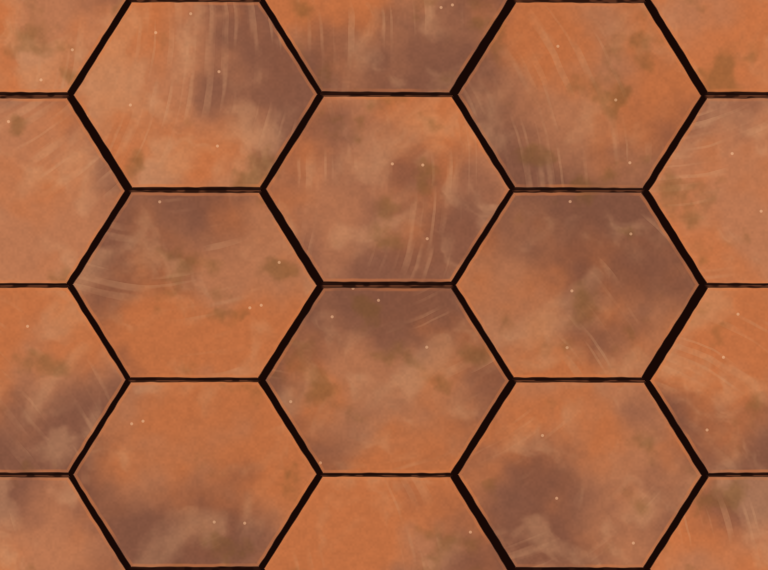
Give the GLSL for this texture, as a WebGL 2 fragment shader.

```glsl
#version 300 es
precision highp float;

uniform vec2 u_resolution;
out vec4 outColor;

// Layout, in units of one tile pitch
const vec2 REPEATS = vec2(4.0, 3.0);
const vec2 ORIGIN = vec2(0.015, 0.0);
const vec2 SLANT = normalize(vec2(0.5, 0.31));  // normal of the slanted sides
const float FLAT_GAP = 0.011;                   // half widths of the joints
const float SLANT_GAP = 0.016;
const vec2 SHIFT = vec2(0.016, 0.010);          // how far tiles sit off centre
const float TWIST = 0.012;
const float RIM = 0.012;

// Wear
const float SMOKE_AMOUNT = 0.80;
const float DUST_AMOUNT = 0.38;
const float STREAK_AMOUNT = 0.30;
const float STAIN_AMOUNT = 0.45;
const float GRAIN = 0.045;
const float SPECK_GRID = 13.0;

// Colours
const vec3 ORANGE = vec3(0.745, 0.430, 0.255);
const vec3 ROSE = vec3(0.700, 0.445, 0.305);
const vec3 SMOKE = vec3(0.470, 0.300, 0.235);
const vec3 DUST = vec3(0.800, 0.590, 0.430);
const vec3 STAIN = vec3(0.470, 0.320, 0.170);
const vec3 GLOW = vec3(0.840, 0.480, 0.270);
const vec3 SHADOW = vec3(0.085, 0.030, 0.020);
const vec3 GROUT = vec3(0.380, 0.215, 0.140);

float hash(vec2 p) {
    vec3 h = fract(p.xyx * 0.1031);
    h += dot(h, h.yzx + 33.33);
    return fract((h.x + h.y) * h.z);
}

vec2 hash2(vec2 p) {
    return vec2(hash(p + 17.3), hash(p + 61.7));
}

float noise(vec2 p) {
    vec2 i = floor(p), f = fract(p);
    f = f * f * (3.0 - 2.0 * f);
    return mix(mix(hash(i), hash(i + vec2(1, 0)), f.x),
               mix(hash(i + vec2(0, 1)), hash(i + vec2(1, 1)), f.x), f.y);
}

float fbm(vec2 p) {
    float sum = 0.0, weight = 0.533;
    for (int i = 0; i < 4; i++) {
        sum += weight * noise(p);
        p = mat2(1.6, 1.2, -1.2, 1.6) * p + 7.1;
        weight *= 0.5;
    }
    return sum;
}

mat2 rotation(float angle) {
    float c = cos(angle), s = sin(angle);
    return mat2(c, s, -s, c);
}

// Signed distances to the flat and the slanted sides of a hexagon
vec2 hexSides(vec2 q) {
    q = abs(q);
    return vec2(q.y - 0.5, dot(q - vec2(0.5, 0.25), SLANT));
}

// Centre of the hexagon that holds p, from two interleaved grids
vec2 hexCentre(vec2 p) {
    vec2 pitch = vec2(2.0, 1.0);
    vec2 even = floor(p / pitch + 0.5) * pitch;
    vec2 odd = (floor(p / pitch) + 0.5) * pitch;
    vec2 a = hexSides(p - even), b = hexSides(p - odd);
    return max(a.x, a.y) < max(b.x, b.y) ? even : odd;
}

// Fired clay with smoke, wiped dust, stains and chips
vec3 clay(vec2 q, vec2 id) {
    vec2 seed = hash2(id + 5.0) * 80.0 + 20.0;
    vec2 facing = rotation(6.283 * hash(id + 9.0)) * vec2(1.0, 0.0);
    float cloud = fbm(q * 2.6 + seed);
    vec3 color = mix(ORANGE, ROSE, smoothstep(0.30, 0.68, cloud + 0.25 * dot(q, facing)));

    float edge = length(q * vec2(0.8, 1.0));
    float smoke = fbm(q * 2.2 + seed.yx + 31.0) + 0.55 * dot(q, facing) + 0.25 * edge;
    smoke = smoothstep(0.48, 0.95, smoke + 0.16 * (hash(id + 3.0) - 0.5));
    color = mix(color, SMOKE, SMOKE_AMOUNT * smoke);

    float dust = smoothstep(0.50, 0.80, fbm(q * 4.5 + seed + 12.0 + cloud * 2.0));
    color = mix(color, DUST, DUST_AMOUNT * dust);

    vec2 wipe = rotation(3.1 * hash(id + 21.0)) * q;
    wipe.y += 0.35 * wipe.x * wipe.x + 0.05 * cloud;
    float streak = smoothstep(0.55, 0.95, noise(wipe * vec2(4.0, 48.0) + seed));
    color = mix(color, DUST, STREAK_AMOUNT * streak * smoothstep(0.45, 0.70, fbm(q * 3.0 + seed + 47.0)));

    float stain = smoothstep(0.62, 0.82, fbm(q * 5.0 + seed.yx + 70.0));
    color = mix(color, STAIN, STAIN_AMOUNT * stain);

    vec2 cell = floor(q * SPECK_GRID) + floor(seed);
    vec2 offset = fract(q * SPECK_GRID) - 0.25 - 0.5 * hash2(cell);
    float speck = step(0.972, hash(cell)) * (1.0 - smoothstep(0.04, 0.16, length(offset)));
    color = mix(color, DUST + 0.08, 0.7 * speck);

    float grain = noise(q * 85.0 + seed) + noise(q * 34.0 + seed) - 1.0;
    return color * (1.0 + GRAIN * grain + 0.08 * (hash(id + 40.0) - 0.5));
}

void main() {
    vec2 p = gl_FragCoord.xy / u_resolution * REPEATS - ORIGIN;
    float pixel = REPEATS.y / u_resolution.y;
    vec2 centre = hexCentre(p), id = mod(centre, REPEATS), q = p - centre;

    // Each tile is laid a little off centre and turned
    vec2 laid = rotation(TWIST * (hash(id + 2.0) - 0.5)) * (q - SHIFT * (hash2(id) - 0.5));
    vec2 sides = hexSides(laid) + vec2(FLAT_GAP, SLANT_GAP);
    float dist = max(sides.x, sides.y) + 0.004 * (noise(laid * 22.0 + id * 9.0) - 0.5);

    // Joints: deep shadow, with crumbly grout showing in the level ones
    float level = smoothstep(-0.015, 0.010, sides.x - sides.y);
    float crumbs = smoothstep(0.25, 0.75, noise(p * vec2(28.0, 60.0) + 40.0));
    float lit = smoothstep(-0.002, 0.004, q.y) * 0.6 + 0.25;
    vec3 joint = mix(SHADOW, GROUT, level * lit * (0.35 + 0.65 * crumbs));

    // Worn rim catches the light, then falls dark into the joint
    vec3 tile = clay(laid, id);
    float rim = smoothstep(-2.0 * RIM, -RIM, dist) * noise(laid * 9.0 + id * 5.0);
    tile = mix(tile, GLOW, 0.55 * rim);
    tile *= 1.0 - 0.45 * smoothstep(-0.6 * RIM, 0.0, dist);

    float cover = 1.0 - smoothstep(-0.7 * pixel, 0.7 * pixel, dist);
    outColor = vec4(mix(joint, tile, cover), 1.0);
}
```
